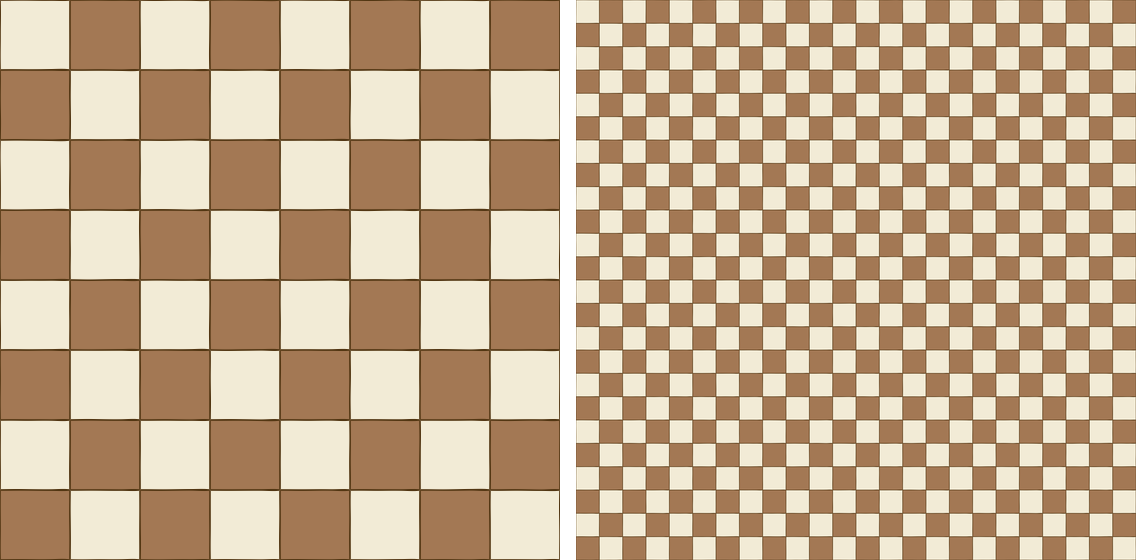
Left: one tile. Right: repeated 3 by 3.
This pattern is drawn by a WebGL 2 fragment shader. Its source:

```glsl
#version 300 es
precision highp float;
// Brown and cream checkerboard with thin, slightly uneven dark lines between the squares.

#define CELLS 8.0          // squares across and down, even so that it tiles
#define LINE_WIDTH 0.023   // in squares
#define WOBBLE 0.004       // sideways drift of a line, in squares
#define WIDTH_VARIATION 0.003
#define CORNER_SWELL 0.007 // thickening of the level lines before each crossing
#define NOISE_PER_CELL 2.0
#define BROWN vec3(0.64, 0.47, 0.33)
#define CREAM vec3(0.95, 0.92, 0.84)
#define LINE_COLOR vec3(0.32, 0.21, 0.07)

uniform vec2 u_resolution;
out vec4 fragColor;

const float PI = 3.14159265;

float hash(vec2 p) {
  vec3 q = fract(vec3(p.xyx) * 0.1031);
  q += dot(q, q.yzx + 33.33);
  return fract((q.x + q.y) * q.z);
}

// Gradient noise along one line, wrapping at the canvas edge.
float wrappedNoise(float along, float seed) {
  float t = along * NOISE_PER_CELL;
  float period = CELLS * NOISE_PER_CELL;
  float i = floor(t);
  float f = t - i;
  float g0 = 2.0 * hash(vec2(mod(i, period), seed)) - 1.0;
  float g1 = 2.0 * hash(vec2(mod(i + 1.0, period), seed)) - 1.0;
  float blend = f * f * f * (f * (f * 6.0 - 15.0) + 10.0);
  return 2.0 * mix(g0 * f, g1 * (f - 1.0), blend);
}

// Coverage of the nearest line: "across" is normal to it, "along" follows it.
float lineCoverage(float across, float along, float seed, float swell, float pixel) {
  float nearest = round(across);
  float id = mod(nearest, CELLS) + seed;
  float offset = across - nearest - WOBBLE * wrappedNoise(along, id);
  float width = LINE_WIDTH + swell + WIDTH_VARIATION * wrappedNoise(along, id + 50.0);
  return clamp((0.5 * width - abs(offset)) / pixel + 0.5, 0.0, 1.0);
}

void main() {
  vec2 p = gl_FragCoord.xy / u_resolution * CELLS;
  vec2 pixel = CELLS / u_resolution;

  // Squares, with the lower left one brown
  vec2 side = clamp(2.0 * sin(PI * p) / (PI * pixel), -1.0, 1.0);
  vec3 color = mix(CREAM, BROWN, 0.5 + 0.5 * side.x * side.y);

  // Lines, with a short swell near the right end of each level edge
  float x = fract(p.x);
  float swell = CORNER_SWELL * smoothstep(0.72, 0.9, x) * (1.0 - smoothstep(0.92, 1.0, x));
  float upright = lineCoverage(p.x, p.y, 10.0, 0.0, pixel.x);
  float level = lineCoverage(p.y, p.x, 30.0, swell, pixel.y);
  color = mix(color, LINE_COLOR, max(upright, level));

  fragColor = vec4(color, 1.0);
}
```
